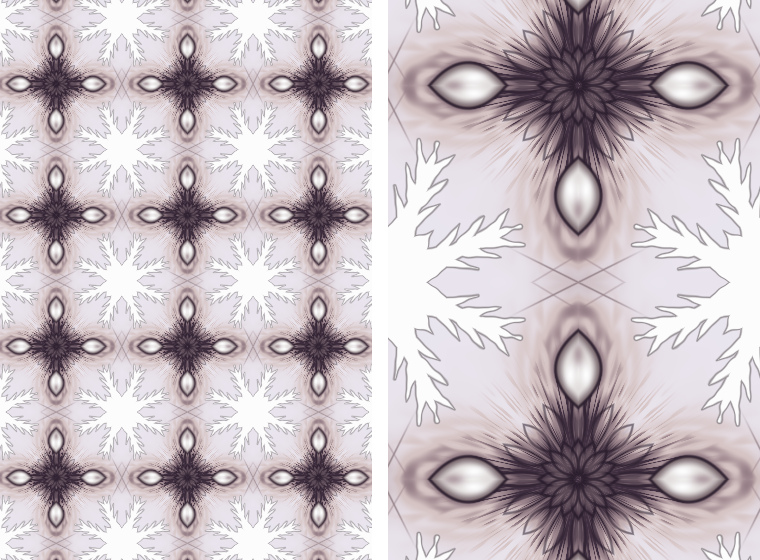
Left: the whole. Right: its middle third, enlarged.
A WebGL 2 fragment shader for this pattern:

```glsl
#version 300 es
precision highp float;
// Kaleidoscopic tile: dark feathered crosses with four glassy eyes, set between
// white twelve-point stars whose twigs part pale petals. Each square cell is folded
// eight ways, then built from leaf and twig distances plus folded value noise.
uniform vec2 u_resolution;
out vec4 outColor;

const float PERIOD = 0.2344;              // cell size in canvas heights
const vec2 FIRST_CROSS = vec2(0.1003, 0.147);
const vec3 LAVENDER = vec3(0.915, 0.898, 0.935);
const vec3 WHITE = vec3(0.99);
const vec3 ROSE = vec3(0.84, 0.77, 0.77);
const vec3 MAUVE = vec3(0.61, 0.52, 0.55);
const vec3 PLUM = vec3(0.25, 0.185, 0.25);
const vec3 INK = vec3(0.16, 0.11, 0.17);
const vec3 OUTLINE = vec3(0.47, 0.44, 0.46);

float hash(vec2 p) {
  vec3 h = fract(vec3(p.xyx) * 0.1031);
  h += dot(h, h.yzx + 33.33);
  return fract((h.x + h.y) * h.z);
}

float noise(vec2 p) {
  vec2 i = floor(p), f = fract(p);
  f = f * f * (3.0 - 2.0 * f);
  return mix(mix(hash(i), hash(i + vec2(1, 0)), f.x),
             mix(hash(i + vec2(0, 1)), hash(i + vec2(1, 1)), f.x), f.y);
}

vec2 turn(vec2 p, float a) {
  float c = cos(a), s = sin(a);
  return vec2(c * p.x + s * p.y, c * p.y - s * p.x);
}

// Pointed leaf along x, centred at the origin
float leaf(vec2 p, float halfLen, float halfWid) {
  float slope = 2.0 * halfWid * p.x / (halfLen * halfLen);
  float k = p.x / halfLen;
  return (abs(p.y) - halfWid * (1.0 - k * k)) / sqrt(1.0 + slope * slope);
}

float taper(vec2 p, vec2 a, vec2 b, float wa, float wb) {
  vec2 ab = b - a;
  float h = clamp(dot(p - a, ab) / dot(ab, ab), 0.0, 1.0);
  return length(p - a - ab * h) - mix(wa, wb, h);
}

float fill(float d, float px) { return 1.0 - smoothstep(-px, px, d); }
float stroke(float d, float w, float px) { return fill(abs(d) - w, px); }
float blob(vec2 p, vec2 size) { p /= size; return exp(-dot(p, p)); }

// White star with eight feathered branches; s is measured from its centre
float starBranches(vec2 s) {
  float a = atan(s.x, s.y + 1e-5);
  float notch = abs(fract(a * 12.0 / 6.2831853) - 0.5) * 2.0;
  float d = 0.6 * (length(s) - mix(0.18, 0.115, notch));
  vec2 m = turn(s.yx, 0.3926991);
  m.y = abs(m.y + 0.008 * (noise(s * 22.0) - 0.5));
  d = min(d, taper(m, vec2(0), vec2(0.38, 0.0), 0.048, 0.004));
  for (int i = 0; i < 3; i++) {
    float k = float(i);
    vec2 base = vec2(0.15 + 0.065 * k, 0.0);
    d = min(d, taper(m, base, base + vec2(0.09, 0.062 - 0.006 * k), 0.022, 0.001));
  }
  return d + 0.008 * (noise(s * 45.0) - 0.5);
}

// Tone ramp from petal to cross centre
vec3 ramp(float t) {
  vec3 c = mix(LAVENDER, ROSE, smoothstep(0.0, 0.35, t));
  c = mix(c, MAUVE, smoothstep(0.35, 0.62, t));
  return mix(c, PLUM, smoothstep(0.58, 1.0, t));
}

// Glassy interior, e measured from the eye centre
vec3 glass(vec2 e, float d) {
  vec3 c = mix(MAUVE * 0.75, vec3(0.88, 0.86, 0.86), smoothstep(0.0, 0.03, -d));
  c = mix(c, MAUVE, 0.7 * blob(e - vec2(0.035, 0.0), vec2(0.03, 0.014)));
  c = mix(c, WHITE, blob(e - vec2(-0.015, 0.02), vec2(0.03, 0.014)));
  return mix(c, WHITE, blob(e - vec2(-0.01, -0.012), vec2(0.025, 0.016)));
}

void main() {
  float px = 1.0 / (u_resolution.y * PERIOD);
  vec2 p = (gl_FragCoord.xy / u_resolution.y - FIRST_CROSS) / PERIOD;
  vec2 q = abs(fract(p + 0.5) - 0.5);
  if (q.y > q.x) q = q.yx;                // x now runs along the nearest arm
  float r = length(q), a = atan(q.y, q.x + 1e-5);
  vec2 eyePos = q - vec2(0.28, 0.0);
  float eye = leaf(eyePos, 0.098, 0.058);

  // Rose halo, feathered cross, contour bands and smudge at the arm tip
  float streak = noise(vec2(a * 22.0, r * 11.0));
  float fine = noise(vec2(a * 60.0 + 7.0, r * 16.0));
  float halo = blob(q - vec2(0.30, 0.0), vec2(0.16, 0.135));
  float tone = 0.50 * halo * (0.75 + 0.5 * streak) + 0.06 * noise(q * 16.0);
  float reach = mix(0.21, 0.34, pow(max(cos(2.0 * a), 0.0), 2.0));
  float feather = smoothstep(reach * 1.25, reach * 0.3, r + 0.10 * (streak - 0.5));
  tone = max(tone, feather * (0.80 + 0.36 * fine));
  tone += 0.10 * sin(eye * 130.0 + 4.0 * streak) * smoothstep(0.14, 0.02, eye);
  tone += 0.32 * blob(q - vec2(0.425, 0.0), vec2(0.03, 0.05));
  tone += 0.30 * smoothstep(0.55, 0.9, fine) * smoothstep(0.38, 0.2, r);
  tone += 0.22 * smoothstep(0.035, 0.0, eye) * smoothstep(0.42, 0.3, q.x);
  vec3 col = ramp(clamp(tone, 0.0, 1.0));

  // Star, twigs and their outline
  float star = starBranches(0.5 - q);
  float clear = smoothstep(0.24, 0.31, r);
  col = mix(col, WHITE, fill(star, px) * clear);
  col = mix(col, OUTLINE, 0.75 * stroke(star, 0.002, px) * clear);

  // Crossed threads where neighbouring arms meet
  float gap = 0.5 - q.x;
  float fade = smoothstep(0.19, 0.06, q.y);
  float thread = abs(gap - 0.5 * q.y) * 0.89;
  float diamond = abs(gap + 0.6 * q.y - 0.07) * 0.86;
  col = mix(col, MAUVE, 0.25 * blob(vec2(gap, q.y), vec2(0.05, 0.08)));
  col = mix(col, MAUVE * 0.85, 0.75 * fade * stroke(thread, 0.002, px));
  col = mix(col, MAUVE, 0.5 * fade * stroke(diamond, 0.002, px));

  // Two rings of curled leaves in the core
  for (int i = 0; i < 6; i++) {
    float ring = floor(float(i) / 3.0);
    float size = 0.045 + 0.015 * ring;
    vec2 l = turn(q, 0.3926991 * mod(float(i), 3.0));
    l.x -= size + 0.012 + 0.075 * ring;
    l.y -= 2.5 * l.x * l.x * ring;
    float d = leaf(l, size, 0.018);
    col = mix(col, MAUVE, 0.4 * fill(d + 0.008, 0.008));
    col = mix(col, INK, (0.75 - 0.2 * ring) * stroke(d, 0.003, px));
  }

  // Eye with a thin dark rim
  col = mix(col, glass(eyePos, eye), fill(eye, px));
  col = mix(col, INK, 0.85 * stroke(eye, 0.0035, 1.3 * px));
  outColor = vec4(col, 1.0);
}
```
